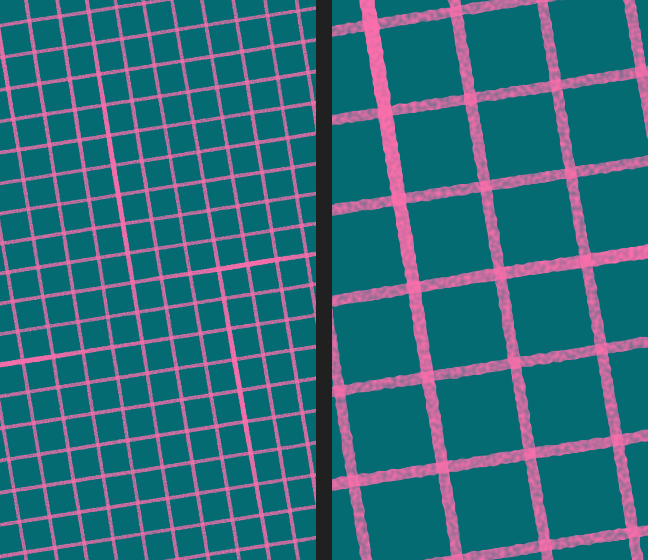
Left: the whole. Right: its middle third, enlarged.
Reproduce this pattern procedurally as a WebGL 1 fragment shader.

```glsl
precision highp float;
// Tilted hand-drawn grid of grainy pink chalk lines on flat teal.

uniform vec2 u_resolution;

vec2 gradientAt(vec2 cell) {
  vec2 q = fract(cell * vec2(0.1031, 0.1137));
  q += dot(q, q.yx + 33.33);
  float angle = 6.2832 * fract((q.x + q.y) * q.x * 7.31);
  return vec2(cos(angle), sin(angle));
}

// Gradient noise, roughly -0.7 to 0.7
float gradientNoise(vec2 p) {
  vec2 i = floor(p);
  vec2 f = p - i;
  vec2 u = f * f * f * (f * (f * 6.0 - 15.0) + 10.0);
  float a = dot(gradientAt(i), f);
  float b = dot(gradientAt(i + vec2(1.0, 0.0)), f - vec2(1.0, 0.0));
  float c = dot(gradientAt(i + vec2(0.0, 1.0)), f - vec2(0.0, 1.0));
  float d = dot(gradientAt(i + 1.0), f - 1.0);
  return mix(mix(a, b, u.x), mix(c, d, u.x), u.y);
}

// Ink opacity of one line; bold runs from 0 (light stroke) to 1 (pressed hard)
float chalkStroke(float offset, float along, float seed, float bold, vec2 p) {
  float pixel = 1.0 / u_resolution.y;
  float wobble = 0.0008 * gradientNoise(vec2(along * 9.0, seed * 3.7 + 0.5));
  float drift = gradientNoise(vec2(along * 3.0 + 20.0, seed * 5.3 + 0.4));
  float pressure = clamp(bold + 0.35 * drift, -0.2, 1.0);

  float grain = gradientNoise(p * 340.0 + seed * 17.0);
  float roughEdge = 0.0010 * gradientNoise(p * 230.0 + 60.0);
  float halfWidth = 0.0033 + 0.0012 * pressure + roughEdge;
  float shape = 1.0 - smoothstep(-0.6 * pixel, 0.6 * pixel, abs(offset + wobble) - halfWidth);
  float opacity = 0.75 + 0.22 * pressure + grain * (0.40 - 0.25 * pressure);
  return shape * clamp(opacity, 0.0, 1.0);
}

// Steep lines, leaning right towards the bottom
float steepLines(vec2 p) {
  float s = p.x + 0.167 * (p.y - 0.5) + 0.0391;
  float n = floor(s / 0.0543 + 0.5);
  float spacingDrift = 0.0039 * cos(0.483 * (n - 4.0));
  float tiltDrift = 0.007 * cos(0.785 * (n - 4.0)) * (p.y - 0.5);
  float offset = s - n * 0.0543 - spacingDrift - tiltDrift;
  float fromBold = (1.0 - p.y - 0.122 * (n - 2.5)) / 0.2;
  float bold = exp(-fromBold * fromBold) * (0.5 + 0.5 * cos(2.094 * (n - 5.0)));
  return chalkStroke(offset * 0.986, p.y, n + 40.0, bold, p);
}

// Shallow lines, rising to the right, counted from the top
float shallowLines(vec2 p) {
  float s = 1.0 - p.y + 0.158 * p.x - 0.0462;
  float n = floor(s / 0.05547 + 0.5);
  float offset = s - n * 0.05547 - 0.0046 * cos(0.449 * (n - 3.7));
  float fromBold = (p.x - 0.45 + 0.21 * (n - 9.0)) / 0.13;
  float bold = exp(-fromBold * fromBold) * (0.5 + 0.5 * cos(3.1416 * (n - 9.0)));
  return chalkStroke(offset * 0.988, p.x, n + 3.0, bold, p);
}

void main() {
  vec2 p = gl_FragCoord.xy / u_resolution.y;
  vec3 teal = vec3(0.02, 0.42, 0.45);
  vec3 pink = vec3(0.98, 0.43, 0.67);

  // Ink builds up where the two sets of lines cross
  float ink = 1.0 - (1.0 - steepLines(p)) * (1.0 - shallowLines(p));
  gl_FragColor = vec4(mix(teal, pink, ink), 1.0);
}
```
